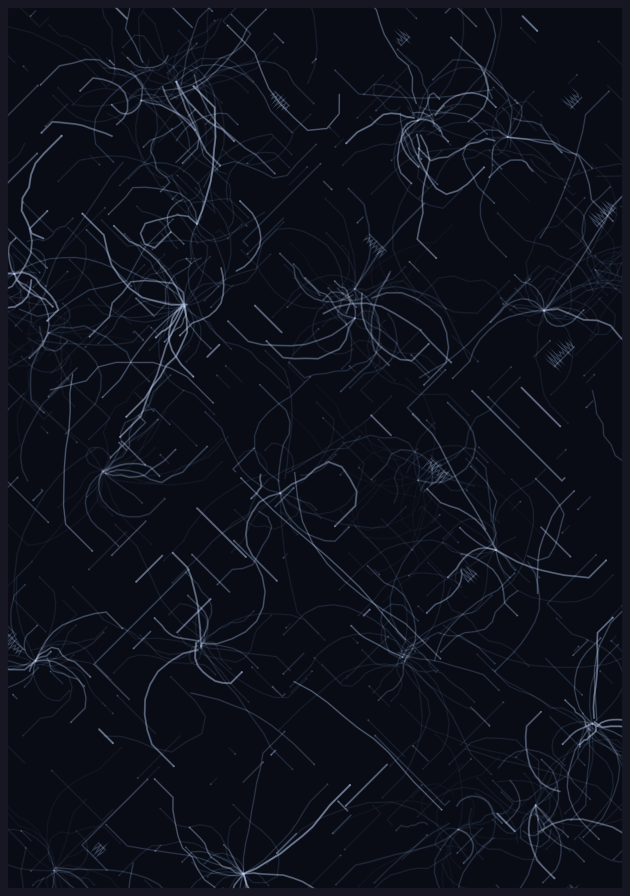
Reproduce this background procedurally as a WebGL 1 fragment shader.

```glsl
precision highp float;
uniform vec2 u_resolution;

#define BACKGROUND vec3(0.041, 0.046, 0.081)
#define FRAME_COLOR vec3(0.085, 0.092, 0.138)
#define FRAME_WIDTH 0.0088
#define LINE_WIDTH 0.0007
#define DOT_RADIUS 0.0010
#define HUB_GRID vec2(4.0, 6.0)
#define STRANDS 26
#define WANDERERS 40
#define HATCHES 11
#define STEPS 9
#define GLOW 1.35

const float PI = 3.14159265;

float hash(vec2 p) {
  vec3 q = fract(p.xyx * vec3(0.1031, 0.1030, 0.0973));
  q += dot(q, q.yzx + 33.33);
  return fract((q.x + q.y) * q.z);
}

vec2 hash2(vec2 p) {
  return vec2(hash(p), hash(p + vec2(71.0, 37.0)));
}

vec2 direction(float angle) {
  return vec2(cos(angle), sin(angle));
}

float segmentDistance(vec2 p, vec2 a, vec2 b) {
  vec2 pa = p - a, ba = b - a;
  return length(pa - ba * clamp(dot(pa, ba) / dot(ba, ba), 0.0, 1.0));
}

float stroke(float dist, float halfWidth) {
  float soft = 0.8 / u_resolution.y;
  return 1.0 - smoothstep(halfWidth - soft, halfWidth + soft, dist);
}

// A filament that bends smoothly or in kinks and ends on a straight diagonal
float filament(vec2 p, vec2 at, float heading, float stride, vec2 seed, float width) {
  if (distance(p, at) > stride * float(STEPS + 1) + 0.004) return 0.0;
  float kinked = step(0.72, hash(seed + 3.0));
  float turn = (hash(seed + 5.0) - 0.5) * 0.6;
  float nearest = 1.0;
  for (int i = 0; i < STEPS; i++) {
    float k = float(i);
    heading += turn + (hash(seed + vec2(k, 11.0)) - 0.5) * mix(0.3, 1.3, kinked);
    float diagonal = (floor(heading / (PI * 0.5)) + 0.5) * PI * 0.5;
    float angle = heading;
    float reach = stride;
    if (i == STEPS - 1) {
      angle = diagonal;
      reach = stride * 2.0;
    }
    vec2 next = at + direction(angle) * reach;
    nearest = min(nearest, segmentDistance(p, at, next));
    at = next;
  }
  return stroke(nearest, width) + 0.6 * stroke(distance(p, at), DOT_RADIUS);
}

// Bundles of filaments leaving loosely shared centers
float hubs(vec2 p, vec2 size) {
  float ink = 0.0;
  for (int y = 0; y < 6; y++)
  for (int x = 0; x < 4; x++) {
    vec2 id = vec2(float(x), float(y));
    vec2 hub = (id + 0.05 + 0.9 * hash2(id + 19.0)) / HUB_GRID * size;
    if (distance(p, hub) > 0.24) continue;
    float strength = mix(0.35, 1.3, hash(id + 47.0));
    float spread = 0.12 * hash(id + 83.0);
    for (int i = 0; i < STRANDS; i++) {
      vec2 seed = id * 31.0 + vec2(float(i) * 7.0, 130.0);
      float tone = pow(hash(seed + 1.0), 4.0);
      vec2 start = hub + (hash2(seed + 2.0) - 0.5) * spread * step(0.4, hash(seed + 7.0));
      float stride = mix(0.003, 0.0175, hash(seed + 4.0));
      ink += mix(0.085, 0.52, tone) * strength
           * filament(p, start, hash(seed + 6.0) * 2.0 * PI, stride, seed,
                      LINE_WIDTH * (0.85 + 0.5 * tone));
    }
  }
  return ink;
}

// Long separate filaments
float wanderers(vec2 p, vec2 size) {
  float ink = 0.0;
  for (int i = 0; i < WANDERERS; i++) {
    vec2 seed = vec2(float(i) * 13.0, 611.0);
    float bright = mix(0.08, 0.45, pow(hash(seed + 1.0), 3.0));
    ink += bright * filament(p, hash2(seed) * size, hash(seed + 2.0) * 2.0 * PI,
                             mix(0.012, 0.028, hash(seed + 4.0)), seed, LINE_WIDTH);
  }
  return ink;
}

// Scattered diagonal bars, some with a square corner
float bars(vec2 p, float cell, float corner, float gain) {
  float ink = 0.0;
  vec2 home = floor(p / cell);
  for (int y = -1; y <= 1; y++)
  for (int x = -1; x <= 1; x++) {
    vec2 id = home + vec2(float(x), float(y));
    vec2 seed = id + 200.0 + floor(cell * 1000.0);
    if (hash(seed) < 0.42) continue;
    vec2 center = (id + hash2(seed + 9.0)) * cell;
    vec2 along = direction(PI * (0.25 + 0.5 * floor(hash(seed + 21.0) * 4.0)));
    vec2 arm = along * cell * mix(0.06, 0.7, pow(hash(seed + 33.0), 1.5));
    vec2 side = vec2(-arm.y, arm.x) * corner * hash(seed + 41.0);
    float d = segmentDistance(p, center - arm, center + arm);
    if (corner > 0.0) d = min(d, segmentDistance(p, center + arm, center + arm + side));
    float tone = pow(hash(seed + 57.0), 4.0);
    ink += mix(0.08, 0.62, tone) * gain * stroke(d, LINE_WIDTH * (0.9 + 0.5 * tone));
    ink += 0.2 * gain * stroke(distance(p, center - arm), DOT_RADIUS);
  }
  return ink;
}

// Small dense diagonal patches of uneven zigzag
float hatches(vec2 p, vec2 size) {
  float ink = 0.0;
  for (int i = 0; i < HATCHES; i++) {
    vec2 seed = vec2(float(i) * 5.0, 907.0);
    vec2 axis = direction(PI * (0.25 + 0.5 * floor(hash(seed + 3.0) * 2.0)));
    vec2 d = p - hash2(seed) * size;
    vec2 q = vec2(dot(d, axis), dot(d, vec2(-axis.y, axis.x)));
    float tooth = q.x / 0.0042;
    float height = mix(0.002, 0.007, hash(seed + floor(tooth) + 50.0));
    float wave = (abs(fract(tooth) - 0.5) * 4.0 - 1.0) * height;
    float slope = 4.0 * height / 0.0042;
    float zigzag = abs(q.y - wave) / sqrt(1.0 + slope * slope);
    float reach = mix(0.005, 0.017, hash(seed + 8.0));
    float lines = stroke(zigzag, LINE_WIDTH) + stroke(abs(q.y + 0.005), LINE_WIDTH);
    ink += 0.24 * lines * stroke(abs(q.x), reach);
  }
  return ink;
}

void main() {
  vec2 p = gl_FragCoord.xy / u_resolution.y;
  vec2 size = vec2(u_resolution.x / u_resolution.y, 1.0);
  float ink = hubs(p, size) + wanderers(p, size) + hatches(p, size);
  ink += bars(p, 0.05, 0.0, 0.9) + bars(p, 0.11, 0.8, 0.75);
  ink = 1.0 - exp(-ink * GLOW);
  vec3 tint = mix(vec3(0.5, 0.8, 1.05), vec3(0.82, 0.91, 1.03), smoothstep(0.05, 0.35, ink));
  vec3 color = BACKGROUND + tint * ink * 0.85;

  // Plain frame around the field
  vec2 edge = min(p, size - p);
  float frame = stroke(min(edge.x, edge.y), FRAME_WIDTH);
  gl_FragColor = vec4(mix(color, FRAME_COLOR, frame), 1.0);
}
```
